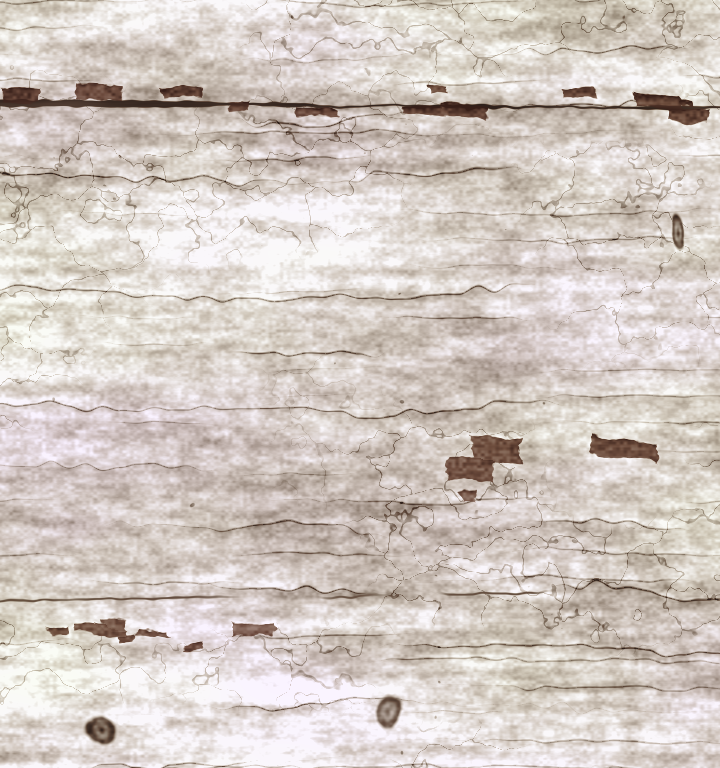
Reproduce this texture procedurally as a WebGL 1 fragment shader.

```glsl
precision highp float;
// Weathered boards under flaking white paint: a scalar "wear" is summed from
// stains, grain, hairline cracks, chips, seams and knots, then a colour ramp
// turns it from clean paint (0) through stained tan (2) to dark wood (5).
uniform vec2 u_resolution;

const vec3 PAINT = vec3(0.92, 0.90, 0.89);
const vec3 CREAM = vec3(0.82, 0.78, 0.74);
const vec3 TAN   = vec3(0.70, 0.65, 0.60);
const vec3 UMBER = vec3(0.55, 0.49, 0.43);
const vec3 WOOD  = vec3(0.40, 0.31, 0.25);
const vec3 GAP   = vec3(0.22, 0.16, 0.13);

const float BASE_WEAR = 0.30;
const float STAIN = 3.2;
const float STREAK = 2.4;
const float MOTTLE = 2.6;
const float GRAIN = 1.1;
const float TOP_SEAM = 0.866;
const float LOW_SEAM = 0.218;
const int CHIPS = 24;
const int KNOTS = 3;
// Chip rows: height, left end, right end, half thickness
const vec4 TOP_ROW = vec4(0.868, 0.02, 0.93, 0.008);
const vec4 LOW_ROW = vec4(0.175, 0.00, 0.55, 0.007);
const vec4 LEDGE   = vec4(0.385, 0.60, 0.92, 0.013);

float hash(vec2 p) {
  vec3 q = fract(p.xyx * vec3(0.1031, 0.1030, 0.0973));
  q += dot(q, q.yzx + 33.33);
  return fract((q.x + q.y) * q.z);
}

float noise(vec2 p) {
  vec2 i = floor(p), f = fract(p);
  f *= f * (3.0 - 2.0 * f);
  return mix(mix(hash(i), hash(i + vec2(1, 0)), f.x),
             mix(hash(i + vec2(0, 1)), hash(i + vec2(1, 1)), f.x), f.y);
}

float fbm(vec2 p) {
  float sum = 0.0, amp = 0.533;
  for (int i = 0; i < 4; i++) {
    sum += amp * noise(p);
    p = p * 2.03 + 17.7;
    amp *= 0.5;
  }
  return sum;
}

// Soft-edged coverage of a shape whose distance is below zero
float cover(float dist, float px) { return 1.0 - smoothstep(-px, px, dist); }

// Broken, wavering lengthwise cracks with a lit lip above and shade below
float lips(vec2 p, float rows, float seed, float px) {
  float q = p.y * rows + 0.8 * fbm(p * vec2(4.0, 3.0) + seed)
          + 0.16 * noise(p * vec2(45.0, 20.0) + seed);
  float off = fract(q) - 0.5;
  float strength = smoothstep(0.48, 0.8, noise(vec2(p.x * 5.0, floor(q) * 17.3 + seed)));
  float line = cover(abs(off) / rows - 0.0011 * strength, px);
  float shade = exp(-abs(off) * 9.0) * (off < 0.0 ? 0.7 : -0.4);
  return strength * (2.5 * line + shade);
}

// Crazed paint: x = gap between the two nearest cell centres, y = cell tone
vec2 crazing(vec2 p) {
  vec2 cell = floor(p);
  float near = 9.0, second = 9.0, tone = 0.0;
  for (int j = -1; j <= 1; j++) for (int i = -1; i <= 1; i++) {
    vec2 c = cell + vec2(float(i), float(j));
    float d = length(c + vec2(hash(c), hash(c + 41.0)) - p);
    if (d < near) { second = near; near = d; tone = hash(c + 83.0); }
    else second = min(second, d);
  }
  return vec2(second - near, tone);
}

// Jagged chips along the rows: x = distance, y = depth below the upper rim
vec2 chips(vec2 p) {
  vec2 jag = vec2(fbm(p * 55.0), fbm(p * vec2(38.0, 70.0) + 9.0)) - 0.5;
  vec2 best = vec2(1.0, 0.0);
  for (int i = 0; i < CHIPS; i++) {
    float f = float(i), kind = mod(f, 6.0);
    vec4 row = kind < 3.0 ? TOP_ROW : (kind < 5.0 ? LOW_ROW : LEDGE);
    float a = hash(vec2(f, 3.0)), b = hash(vec2(f, 7.0)), c = hash(vec2(f, 13.0));
    vec2 centre = vec2(mix(row.y, row.z, a), row.x + (b - 0.5) * 5.0 * row.w);
    vec2 size = vec2(mix(0.010, 0.046, c * c), row.w * mix(0.5, 1.2, fract(a * 7.0 + b)));
    vec2 q = p - centre + jag * vec2(0.022, 0.013);
    q.y += q.x * 0.3 * (c - 0.5);
    vec2 edge = abs(q) - size;
    float d = max(edge.x, edge.y);
    if (d < best.x) best = vec2(d, size.y - q.y);
  }
  return best;
}

vec3 ramp(float w) {
  vec3 c = mix(PAINT, CREAM, clamp(w, -0.6, 1.0));
  c = mix(c, TAN, clamp(w - 1.0, 0.0, 1.0));
  c = mix(c, UMBER, clamp(w - 2.0, 0.0, 1.0));
  c = mix(c, WOOD, clamp(w - 3.0, 0.0, 1.0));
  return mix(c, GAP, clamp(w - 4.0, 0.0, 1.2));
}

void main() {
  vec2 p = gl_FragCoord.xy / u_resolution.y;
  float px = 0.8 / u_resolution.y;
  float streak = fbm(p * vec2(6.0, 65.0)) - 0.5;
  float fine = noise(p * vec2(210.0, 260.0)) - 0.5;

  // Stains, grain and mottling
  float shelter = mix(1.0, 0.3, smoothstep(0.84, 0.88, p.y));
  float wear = BASE_WEAR + 0.9 * shelter * smoothstep(0.15, 0.75, p.x)
             + STAIN * (fbm(p * vec2(2.6, 6.0) + 5.0) - 0.5)
             + STREAK * streak * mix(1.4, 1.0, smoothstep(0.15, 0.3, p.y))
             + MOTTLE * (fbm(p * vec2(45.0, 85.0)) - 0.5) + GRAIN * fine;

  // Cracks and crazed patches
  wear += lips(p, 13.0, 3.0, px) + 0.75 * lips(p, 29.0, 51.0, px);
  vec2 warp = vec2(fbm(p * 18.0), fbm(p * 18.0 + 31.0)) - 0.5;
  vec2 craze = crazing(p * vec2(8.0, 16.0) + warp * 1.6);
  float crazed = smoothstep(0.42, 0.62, noise(p * vec2(5.0, 8.0) + 23.0));
  wear += crazed * (1.7 * cover(craze.x - 0.022, px * 12.0) + 0.5 * (craze.y - 0.5));

  // Pits
  vec2 pit = p * 22.0, pitCell = floor(pit);
  float pitDist = length(fract(pit) - 0.5 + warp * 0.5) / 22.0 - 0.003 * hash(pitCell + 5.0);
  wear += 2.2 * step(0.95, hash(pitCell)) * cover(pitDist, px);

  // Chips with a shaded upper rim and a bright paint lip
  vec2 chip = chips(p);
  float bare = 3.7 + 2.2 * streak + 1.2 * fine + 1.1 * exp(-max(chip.y, 0.0) * 350.0);
  float inChip = cover(chip.x, px);
  wear -= 0.5 * exp(-max(chip.x, 0.0) * 260.0);
  wear = mix(wear, bare, inChip);

  // Knots
  for (int i = 0; i < KNOTS; i++) {
    float f = float(i);
    vec2 centre = vec2(0.94 * fract(0.14 + 0.4 * f), 0.05 + 0.3 * f * (f - 0.92));
    vec2 q = (p - centre + warp * 0.018) / vec2(0.025 - 0.008 * f, 0.021 + 0.005 * f);
    float r = length(q);
    float ring = 3.5 + 0.7 * cos(r * 9.0) + 3.0 * streak + fine;
    wear = mix(wear, ring, 1.0 - smoothstep(0.75, 1.05, r));
  }

  // Board seams, the upper one widest at its left end
  float sway = 0.010 * (fbm(vec2(p.x * 7.0, 2.0)) - 0.5) + 0.003 * (noise(p * 70.0) - 0.5);
  float topGap = 0.0015 + 0.0045 * smoothstep(0.35, 0.0, p.x) + 0.003 * noise(vec2(p.x * 16.0, 8.0));
  float topDist = abs(p.y - TOP_SEAM + 0.008 * p.x + sway);
  float lowDist = abs(p.y - LOW_SEAM - 0.014 * p.x + sway);
  wear += 0.9 * exp(-topDist * 130.0) + 0.5 * exp(-lowDist * 150.0);
  wear = mix(wear, 4.9 + 2.0 * streak, cover(topDist - topGap * 0.75, px));
  float lowOpen = smoothstep(0.25, 0.5, noise(vec2(p.x * 11.0, 4.0)));
  wear = mix(wear, 4.0, lowOpen * cover(lowDist - 0.0014, px));

  // Faint lilac and warm drift, redder bare wood
  vec3 colour = ramp(wear);
  colour *= 1.0 + (fbm(p * vec2(3.0, 7.0) + 60.0) - 0.5) * vec3(0.0, -0.06, 0.08);
  colour += inChip * vec3(0.03, -0.01, -0.01);
  gl_FragColor = vec4(clamp(colour, 0.0, 1.0), 1.0);
}
```
